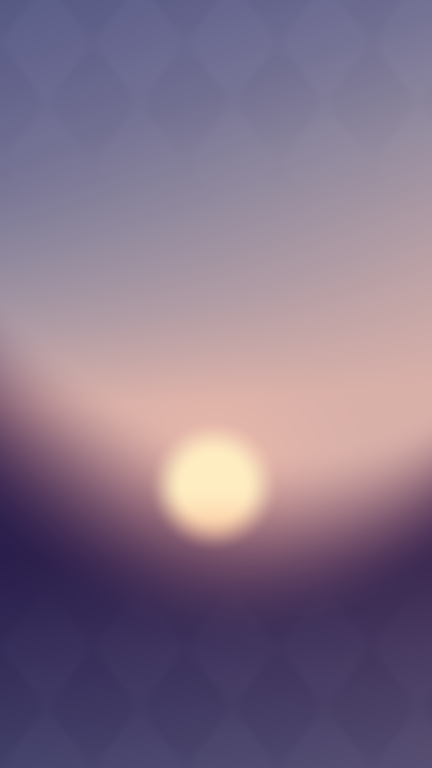
Reproduce this background procedurally as a Shadertoy shader.

```glsl
const vec3 SKY[6] = vec3[6](
    vec3(0.85, 0.69, 0.66),   // peach at the horizon
    vec3(0.69, 0.61, 0.645),
    vec3(0.57, 0.54, 0.62),
    vec3(0.46, 0.45, 0.58),
    vec3(0.39, 0.39, 0.55),
    vec3(0.33, 0.35, 0.51));  // slate at the zenith
const float SKY_BASE = 0.48;
const float SKY_STEP = 0.13;
const float SKY_TILT = 0.20;

const vec3 GROUND_LOW  = vec3(0.30, 0.28, 0.43);
const vec3 GROUND_HIGH = vec3(0.20, 0.14, 0.31);
const vec3 GROUND_TILT = vec3(0.07, 0.045, 0.025);
const float GROUND_TOP = 0.27;

const vec3 HORIZON_CURVE = vec3(0.295, -0.095, 0.45);
const vec2 HORIZON_BLUR  = vec2(0.135, -0.06);
const vec3 MAUVE_LOSS    = vec3(0.03, 0.06, 0.04);

const vec2 SUN_POS    = vec2(0.495, 0.367);
const vec2 SUN_EDGE   = vec2(0.07, 0.155);
const vec3 SUN_TOP    = vec3(1.0, 0.93, 0.76);
const vec3 SUN_BOTTOM = vec3(0.98, 0.80, 0.65);
const vec3 HALO_COLOR = vec3(0.07, 0.035, 0.01);
const float HALO_SIZE = 0.20;

const vec2 DIAMOND_SIZE    = vec2(0.215, 0.28);
const float DIAMOND_WEIGHT = 0.008;
const float PI = 3.14159265;

vec3 skyColor(float height) {
    float level = (height - SKY_BASE) / SKY_STEP;
    vec3 color = SKY[0];
    for (int i = 1; i < 6; i++)
        color = mix(color, SKY[i], clamp(level - float(i - 1), 0.0, 1.0));
    return color;
}

vec3 groundColor(float height, float side) {
    return mix(GROUND_LOW, GROUND_HIGH, clamp(height / GROUND_TOP, 0.0, 1.0))
         + side * GROUND_TILT;
}

// Soft checker of diamonds, from -1 to 1
float diamonds(vec2 p) {
    vec2 q = p / DIAMOND_SIZE;
    float wave = sin(PI * (q.x + q.y)) * sin(PI * (q.x - q.y));
    return smoothstep(-0.15, 0.15, wave) * 2.0 - 1.0;
}

void mainImage(out vec4 fragColor, in vec2 fragCoord) {
    vec2 uv = fragCoord / iResolution.xy;
    vec2 aspect = vec2(1.0, iResolution.y / iResolution.x);
    float side = uv.x - 0.5;

    // Sky bands lean more with height
    float lean = SKY_TILT * side * smoothstep(0.4, 0.75, uv.y);
    vec3 color = skyColor(uv.y - lean);

    // Blurred, bowl-shaped horizon with a mauve transition
    float horizon = dot(HORIZON_CURVE, vec3(1.0, side, side * side));
    float blur = HORIZON_BLUR.x + HORIZON_BLUR.y * side;
    float dusk = 1.0 - smoothstep(horizon - blur, horizon + blur, uv.y);
    color = mix(color, groundColor(uv.y, side), dusk);
    color -= MAUVE_LOSS * 4.0 * dusk * (1.0 - dusk);

    // Faint facets near the upper and lower edges
    float facetMask = smoothstep(0.22, 0.38, abs(uv.y - 0.5));
    color += DIAMOND_WEIGHT * facetMask * diamonds(uv * aspect);

    // Halo and soft solar disc
    vec2 toSun = (uv - SUN_POS) * aspect;
    float radius = length(toSun);
    color += HALO_COLOR * exp(-pow(radius / HALO_SIZE, 2.0));
    vec3 sunColor = mix(SUN_BOTTOM, SUN_TOP, smoothstep(-0.12, 0.0, toSun.y));
    color = mix(color, sunColor, 1.0 - smoothstep(SUN_EDGE.x, SUN_EDGE.y, radius));

    fragColor = vec4(clamp(color, 0.0, 1.0), 1.0);
}
```
